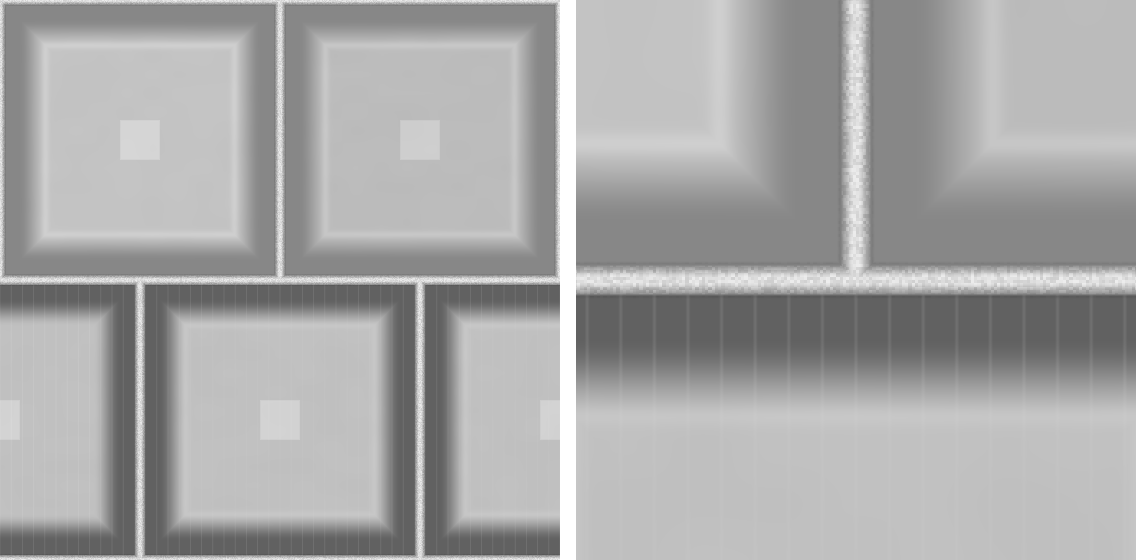
Left, the full canvas; right, a detail of the centre.
This pattern is drawn by a three.js fragment shader. Its source:

```glsl
// Bevelled grey tiles in two rows, the lower row shifted by half a tile.
// Each tile is shaded by its square distance from the edge: speckled joint,
// flat rim, soft bevel, bright lip, face and a small raised centre square.
#define TILES 2.0        // tiles across and down
#define JOINT 0.0180     // half width of the joint, in tiles
#define BEVEL_START 0.068
#define BEVEL_END 0.166
#define CENTRE 0.0705    // half side of the centre square
#define FACE 0.750       // mean grey of the faces
#define RIM_DARK 0.380   // lower row
#define RIM_MID 0.530    // upper row
#define LINES 50.0       // hairlines across the canvas
#define GRAIN 512.0      // speckles across the canvas
#define SOFT 0.0025      // edge smoothing, in tiles

varying vec2 vUv;

float hash(vec2 p) {
  vec3 q = fract(vec3(p.xyx) * 0.1031);
  q += dot(q, q.yzx + 33.33);
  return fract((q.x + q.y) * q.z);
}

float valueNoise(vec2 p) {
  vec2 i = floor(p), f = fract(p);
  f = f * f * (3.0 - 2.0 * f);
  return mix(mix(hash(i), hash(i + vec2(1.0, 0.0)), f.x),
             mix(hash(i + vec2(0.0, 1.0)), hash(i + 1.0), f.x), f.y);
}

float bump(float x, float width) {
  x /= width;
  return exp(-x * x);
}

// Light bead with greyer shoulders; r is 0 on the axis and 1 at the tile
float jointGrey(float r, float speckle) {
  float grey = mix(0.87, 0.67, smoothstep(0.2, 0.75, r));
  return grey + 0.12 * (speckle - 0.5);
}

float tileGrey(vec2 id, float edge, float square) {
  float upper = mod(id.y, 2.0);
  float worn = (1.0 - upper) * (1.0 - min(id.x, 1.0));

  // Rim, bevel and lip
  float face = FACE + 0.003 + upper * (0.012 - 0.030 * id.x);
  float rise = smoothstep(BEVEL_START, BEVEL_END, edge);
  float grey = mix(mix(RIM_DARK, RIM_MID, upper), face, rise);
  float lip = mix(0.025, 0.045, upper) * (1.0 - worn);
  grey += lip * bump(edge - BEVEL_END + 0.004, 0.014);

  // Faint smudges on the face
  grey += 0.010 * rise * (valueNoise(vUv * vec2(22.0, 30.0)) - 0.5);

  // Hairlines of the lower row, strongest on the dark rim
  float line = abs(fract(vUv.x * LINES + 0.5) - 0.5) / LINES;
  float strength = mix(0.055, 0.008 + 0.012 * worn, rise);
  grey += (1.0 - upper) * strength * (1.0 - smoothstep(0.0, 0.0018, line));

  // Raised centre
  float centre = 1.0 - smoothstep(CENTRE - SOFT, CENTRE + SOFT, square);
  return grey + 0.072 * centre;
}

void main() {
  vec2 p = vUv * TILES;
  p.x += 0.5 * (1.0 - mod(floor(p.y), 2.0));
  vec2 id = floor(p);
  vec2 q = abs(fract(p) - 0.5);
  float square = max(q.x, q.y);
  float edge = 0.5 - square;

  float r = edge / JOINT;
  float speckle = hash(floor(vUv * GRAIN));
  float inside = smoothstep(JOINT - SOFT, JOINT + SOFT, edge);
  float grey = mix(jointGrey(r, speckle), tileGrey(id, edge, square), inside);

  // Dark, slightly ragged seam between joint and tile
  grey -= (0.07 + 0.06 * speckle) * bump(r - 0.95, 0.17);

  gl_FragColor = vec4(vec3(grey), 1.0);
}
```
